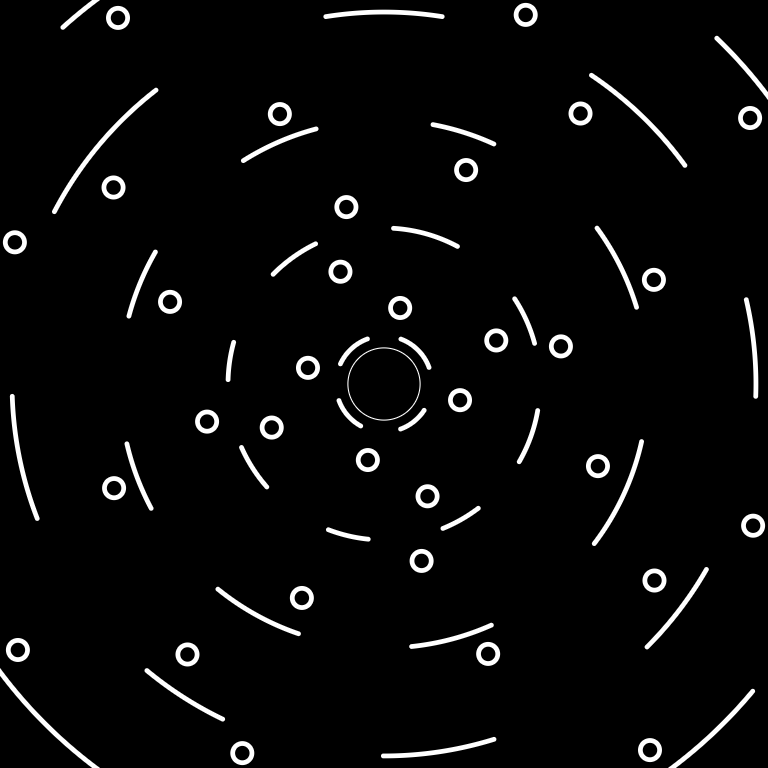
This background is drawn by a Shadertoy shader. Its source:

```glsl
const float ORBIT_RADIUS[8] = float[8](0.1012, 0.1568, 0.2355, 0.2984, 0.3767, 0.4353, 0.5148, 0.5892);
const float ORBIT_PHASE[8] = float[8](78.0, 21.2, 12.0, 69.0, 21.1, 54.0, 69.0, 36.0);

// Dash pattern shared by all outer tracks, in degrees
const float DASH_MIDDLE[8] = float[8](5.6, 46.05, 90.0, 140.1, 191.55, 237.35, 278.55, 322.55);
const float DASH_HALF_SPAN[8] = float[8](7.5, 10.05, 9.0, 12.3, 9.65, 6.95, 8.65, 7.55);
const float TRACK_TURN[4] = float[4](294.1, 195.0, 0.0, 33.0);

vec2 polar(float degrees) {
    return vec2(cos(radians(degrees)), sin(radians(degrees)));
}

// Signed angle from zero, wrapped to one period
float wrapAngle(float angle, float period) {
    return mod(angle + 0.5 * period, period) - 0.5 * period;
}

// Distance to the centre line of an arc with round ends
float arcDistance(float dist, float angle, float radius, float middle, float halfSpan) {
    float beyond = max(abs(wrapAngle(angle - middle, 360.0)) - halfSpan, 0.0);
    return length(dist * polar(beyond) - vec2(radius, 0.0));
}

float stroke(float d, float halfWidth, float pixel) {
    return clamp((halfWidth - d) / pixel + 0.5, 0.0, 1.0);
}

void mainImage(out vec4 fragColor, in vec2 fragCoord) {
    float pixel = 1.0 / min(iResolution.x, iResolution.y);
    vec2 p = (fragCoord - 0.5 * iResolution.xy) * pixel;
    float dist = length(p);
    float angle = degrees(atan(p.y, p.x + 1e-7));

    // Inner track: four arcs that shorten around the circle
    float arcs = 1.0;
    for (int i = 0; i < 4; i++) {
        float halfSpan = 24.6 - 2.1 * float(i);
        float middle = 20.2 + 90.0 * float(i) + halfSpan;
        arcs = min(arcs, arcDistance(dist, angle, 0.0625, middle, halfSpan));
    }

    // Outer tracks: one dash pattern turned by a different amount
    for (int track = 0; track < 4; track++) {
        float radius = 0.2031 + 0.1406 * float(track);
        for (int i = 0; i < 8; i++) {
            float middle = DASH_MIDDLE[i] + TRACK_TURN[track];
            arcs = min(arcs, arcDistance(dist, angle, radius, middle, DASH_HALF_SPAN[i]));
        }
    }

    // Small rings: four per orbit, folded into one quadrant
    float rings = 1.0;
    for (int i = 0; i < 8; i++) {
        vec2 folded = dist * polar(wrapAngle(angle - ORBIT_PHASE[i], 90.0));
        float toCentre = length(folded - vec2(ORBIT_RADIUS[i], 0.0));
        rings = min(rings, abs(toCentre - 0.0125));
    }

    // Thin central circle
    float light = stroke(abs(dist - 0.047), 0.0007, pixel);
    light = max(light, stroke(arcs, 0.0031, pixel));
    light = max(light, stroke(rings, 0.0031, pixel));
    fragColor = vec4(vec3(light), 1.0);
}
```
